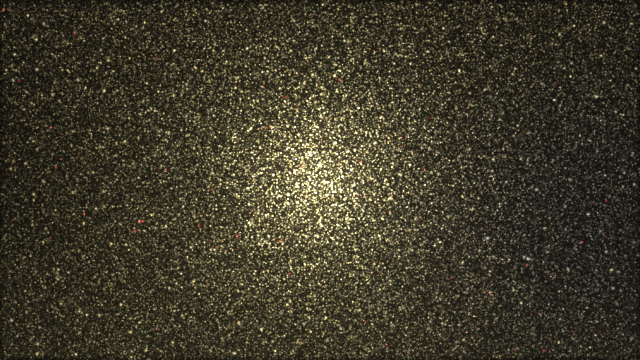
Write a WebGL 2 fragment shader that draws this texture.

```glsl
#version 300 es
precision highp float;
// Dense golden star cluster: layered random stars around a bright core.

#define CORE_RADIUS 0.165
#define HAZE_LEVEL 0.092
#define HAZE_GLOW 0.20
#define DUST_DENSITY 210.0
#define GRAIN_DENSITY 145.0
#define STAR_DENSITY 44.0
#define RED_SHARE 0.05
#define EDGE_FADE 0.015

uniform vec2 u_resolution;
out vec4 outColor;

const vec3 GOLD = vec3(1.0, 0.93, 0.64);
const vec3 AMBER = vec3(1.0, 0.84, 0.54);
const vec3 IVORY = vec3(1.0, 1.0, 0.80);
const vec3 RED = vec3(1.0, 0.24, 0.24);
const vec3 COOL_TINT = vec3(0.93, 0.96, 1.16);

// Integer hash giving three values in 0..1
vec3 hash3(ivec2 cell, int seed) {
  uvec3 v = uvec3(ivec3(cell + 4096, seed));
  v = v * 1664525u + 1013904u;
  v.x += v.y * v.z;
  v.y += v.z * v.x;
  v.z += v.x * v.y;
  v ^= v >> 16u;
  v.x += v.y * v.z;
  v.y += v.z * v.x;
  v.z += v.x * v.y;
  return vec3(v >> 8u) / 16777216.0;
}

// One jittered star per cell; a higher rarity leaves fewer bright ones
vec3 starLayer(vec2 p, float density, float size, float rarity, float redShare, int seed) {
  vec2 grid = p * density;
  ivec2 home = ivec2(floor(grid));
  vec3 light = vec3(0.0);
  for (int y = -1; y <= 1; y++) {
    for (int x = -1; x <= 1; x++) {
      ivec2 cell = home + ivec2(x, y);
      vec3 place = hash3(cell, seed);
      vec3 kind = hash3(cell, seed + 17);
      vec2 offset = grid - vec2(cell) - place.xy;
      float radius = size * mix(0.8, 1.2, kind.y);
      float spot = exp(-dot(offset, offset) / (radius * radius));
      vec3 tint = mix(AMBER, GOLD, smoothstep(0.0, 0.4, kind.x));
      tint = mix(tint, IVORY, smoothstep(0.6, 1.0, kind.x));
      tint = mix(tint, RED, step(kind.z, redShare));
      light += tint * spot * pow(place.z, rarity);
    }
  }
  return light;
}

void main() {
  vec2 uv = gl_FragCoord.xy / u_resolution;
  vec2 p = (gl_FragCoord.xy - 0.5 * u_resolution) / u_resolution.y;
  float glow = exp(-length(p) / CORE_RADIUS);
  float halo = exp(-1.6 * dot(p, p));

  // Haze, thinner towards the top
  vec3 color = GOLD * (HAZE_LEVEL * mix(1.2, 0.8, uv.y) + HAZE_GLOW * glow);

  // Fine dust, medium grains and sparse bright stars
  color += starLayer(p, DUST_DENSITY, 0.50, 2.0, 0.0, 3) * (0.27 + 0.80 * glow);
  color += starLayer(p, GRAIN_DENSITY, 0.38, 5.0, 0.006, 41) * (0.46 + 1.9 * glow);
  color *= mix(0.84, 1.12, halo);
  color += starLayer(p, STAR_DENSITY, 0.16, 7.0, RED_SHARE, 73) * 0.85;

  // Cool, dim region at the lower right and a dim left side
  vec2 coolOffset = (p - vec2(0.78, -0.13)) * vec2(2.2, 2.4);
  float cool = exp(-dot(coolOffset, coolOffset));
  color *= mix(vec3(1.0), COOL_TINT, cool) * (1.0 - 0.16 * cool);
  float leftSide = smoothstep(0.5, 0.9, -p.x) * exp(-8.0 * p.y * p.y);
  color *= 1.0 - 0.2 * leftSide;

  // Thin dark border
  vec2 edge = min(uv, 1.0 - uv) * vec2(u_resolution.x / u_resolution.y, 1.0);
  color *= mix(0.65, 1.0, smoothstep(0.0, EDGE_FADE, min(edge.x, edge.y)));

  outColor = vec4(min(color, vec3(1.0)), 1.0);
}
```
